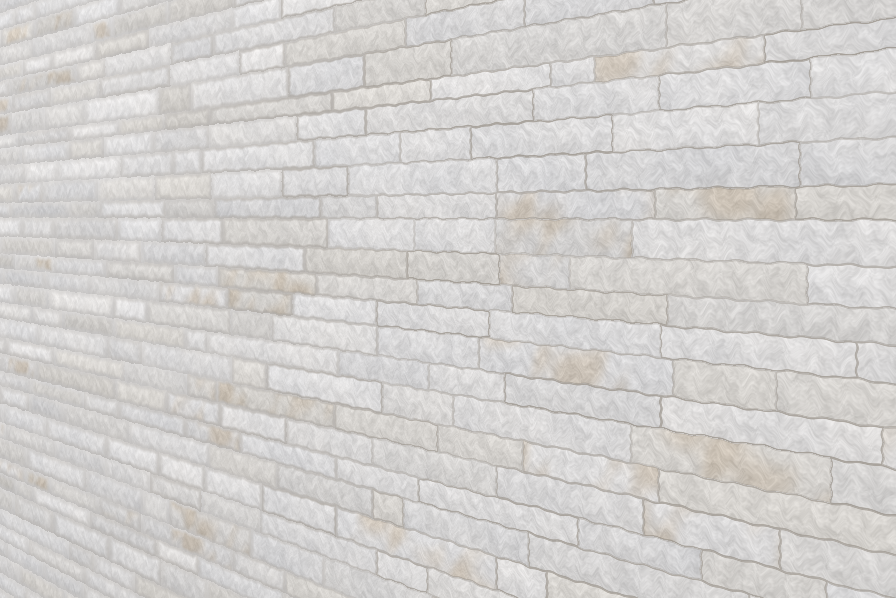
This texture is drawn by a WebGL 2 fragment shader. Its source:

```glsl
#version 300 es
precision highp float;
// Split-face white quartz ledger wall, seen obliquely so its rows converge to the left.
// A perspective map gives wall coordinates; jittered spans lay the stones, and
// differenced cellular noise lights their chipped faces. Focus falls off to the left.

uniform vec2 u_resolution;
out vec4 outColor;

const float HORIZON = 0.639;       // height at which courses run level
const float ROW_LEFT = 0.0283;     // course height at the left edge
const float ROW_GROWTH = 0.0279;   // growth of course height with x
const float STONE_SCALE = 0.463;   // stones per unit of inverse course height
const float STONE_ASPECT = 6.0;    // mean stone length in course heights
const float ROW_JITTER = 0.28;
const float JOINT_JITTER = 0.76;
const float JOINT_WIDTH = 0.0012;
const float MAX_BLUR = 0.010;
const float ROUGHNESS = 0.17;
const float STAINED_SHARE = 0.14;
const vec3 COOL_STONE = vec3(0.815, 0.815, 0.822);
const vec3 WHITE_STONE = vec3(0.882, 0.874, 0.868);
const vec3 WARM_STONE = vec3(0.815, 0.800, 0.775);
const vec3 STAIN = vec3(0.755, 0.705, 0.640);
const vec3 JOINT = vec3(0.560, 0.530, 0.490);

float hash(vec2 p) {
  return fract(sin(dot(p, vec2(127.1, 311.7))) * 43758.5453);
}

vec2 hash2(vec2 p) {
  return vec2(hash(p), hash(p + 37.3));
}

// Index, start and end of the irregular span that holds x
vec3 span(float x, float seed, float jitter) {
  float i = floor(x);
  if (x < i + jitter * hash(vec2(i, seed))) i -= 1.0;
  float start = i + jitter * hash(vec2(i, seed));
  float end = i + 1.0 + jitter * hash(vec2(i + 1.0, seed));
  return vec3(i, start, end);
}

// Distance to the nearest scattered point
float cellular(vec2 p) {
  vec2 cell = floor(p);
  float nearest = 4.0;
  for (int y = -1; y <= 1; y++) {
    for (int x = -1; x <= 1; x++) {
      vec2 c = cell + vec2(x, y);
      vec2 d = c + hash2(c) - p;
      nearest = min(nearest, dot(d, d));
    }
  }
  return sqrt(nearest);
}

// Light on chipped facets: slope of layered cellular relief
float chippedLight(vec2 p, float focus) {
  float light = 0.0;
  float amplitude = 0.48;
  p += 0.16 * sin(p.yx * 5.3 + 1.7) + 0.07 * sin(p.yx * 13.0);
  p = vec2(0.75 * p.x + 0.3 * p.y, p.y) * 1.7;
  for (int octave = 0; octave < 3; octave++) {
    light += amplitude * (cellular(p) - cellular(p + vec2(0.18, -0.28)));
    amplitude *= mix(0.4, 0.85, focus);
    p = p * 2.3 + 11.7;
  }
  return light;
}

// Slow mineral clouding in 0..1
float clouds(vec2 p) {
  float sum = sin(p.x * 1.1 + 2.0 * sin(p.y * 0.9)) + sin(p.y * 2.3 - p.x * 0.7);
  sum += 0.7 * sin(p.x * 3.1 + p.y * 2.7 + sin(p.x * 1.9));
  return 0.5 + sum / 5.4;
}

void main() {
  vec2 p = gl_FragCoord.xy / u_resolution.y;
  float across = gl_FragCoord.x / u_resolution.x;
  float pixel = 1.0 / u_resolution.y;
  float focus = smoothstep(0.0, 0.62, across);
  float blur = max(pixel, MAX_BLUR * (1.0 - focus));

  // Perspective wall coordinates, v counted downwards in courses
  float rowHeight = ROW_LEFT + ROW_GROWTH * p.x;
  float u = -STONE_SCALE / rowHeight;
  float v = (HORIZON - p.y) / rowHeight;
  vec2 face = vec2(u * STONE_ASPECT, v);
  float wobble = sin(face.x * 3.7 + v * 2.0) + 0.6 * sin(face.x * 9.1 - v * 3.0);

  // Stone under this point
  vec3 row = span(v + 0.025 * wobble, 4.0, ROW_JITTER);
  float along = u + hash(vec2(row.x, 9.0)) + 0.004 * sin(v * 17.0);
  vec3 stone = span(along, row.x + 60.0, JOINT_JITTER);
  vec2 id = vec2(stone.x, row.x);
  float down = v + 0.025 * wobble - row.y;
  float rise = row.z - row.y;
  float stoneUnit = rowHeight * rowHeight / (STONE_SCALE * ROW_GROWTH);
  float bedGap = min(down, rise - down) * rowHeight;
  float endGap = min(along - stone.y, stone.z - along) * stoneUnit;
  float inside = smoothstep(0.0, blur, min(bedGap, endGap));

  // Stone colour, clouding and stains
  float cloud = clouds(face + 13.0 * hash2(id));
  float tone = mix(0.5, hash(id + 5.0), 0.35 + 0.65 * inside);
  vec3 color = mix(COOL_STONE, WHITE_STONE, 0.55 * tone + 0.45 * cloud);
  float warmth = smoothstep(0.5, 1.0, hash(id + 21.0));
  color = mix(color, WARM_STONE, 0.7 * warmth * inside);
  float stained = step(1.0 - STAINED_SHARE, hash(id + 33.0));
  color = mix(color, STAIN, 0.65 * stained * inside * smoothstep(0.35, 0.9, cloud));

  // Ledge light from above, relief and depth of each stone
  float protrusion = hash(id + 47.0) - 0.5;
  color += ROUGHNESS * chippedLight(face + 7.0 * hash2(id), focus) * (0.4 + 0.6 * inside);
  color += (0.5 - down / rise) * mix(0.085, 0.035, focus);
  color += protrusion * inside * mix(0.085, 0.025, focus);
  color += 0.045 * (1.0 - across) * (p.y - 0.35);

  // Thin joints, soft where out of focus
  float bed = 1.0 - smoothstep(JOINT_WIDTH, JOINT_WIDTH + blur, bedGap);
  float butt = 1.0 - smoothstep(JOINT_WIDTH, JOINT_WIDTH + blur, endGap);
  float depth = mix(0.3, 0.85, hash(id + 71.0)) * mix(0.25, 0.8, focus);
  color = mix(color, JOINT, depth * max(bed, 0.9 * butt));

  outColor = vec4(clamp(color, 0.0, 1.0), 1.0);
}
```
